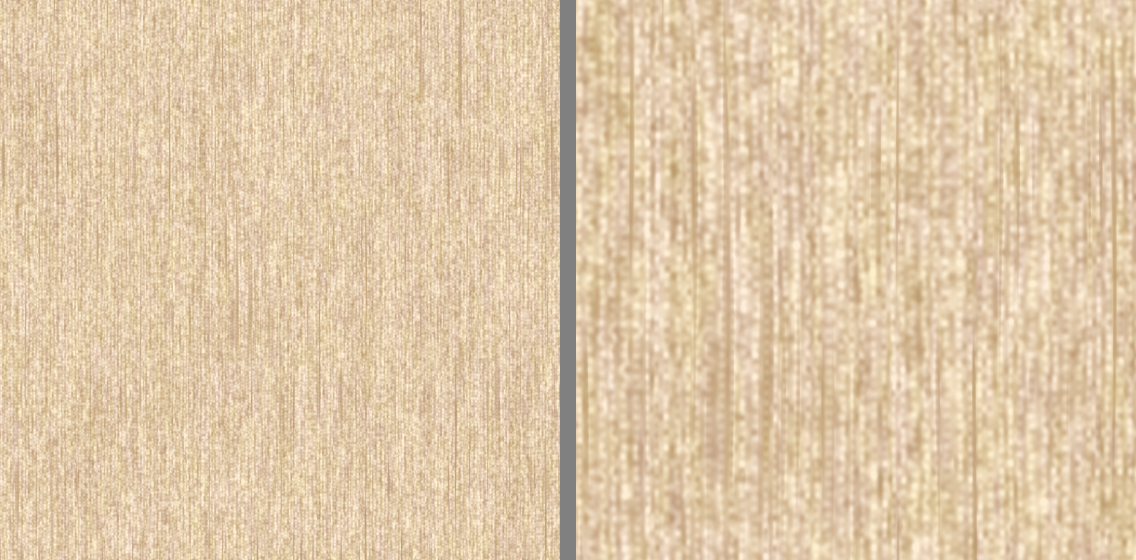
Left: the whole. Right: its middle third, enlarged.
This texture is drawn by a WebGL 2 fragment shader. Its source:

```glsl
#version 300 es
precision highp float;
// Woven cream fabric with fine vertical threads, small stitches and brown slubs.
uniform vec2 u_resolution;
out vec4 fragColor;

const float TAU = 6.2831853;

float hash(vec2 p) {
    vec3 q = fract(p.xyx * vec3(0.1031, 0.1030, 0.0973));
    q += dot(q, q.yzx + 33.33);
    return fract((q.x + q.y) * q.z);
}

// Smooth lattice grain, centred on zero.
float grain(vec2 p) {
    vec2 cell = floor(p);
    vec2 f = fract(p);
    f = f * f * (3.0 - 2.0 * f);
    float low = mix(hash(cell), hash(cell + vec2(1, 0)), f.x);
    float high = mix(hash(cell + vec2(0, 1)), hash(cell + vec2(1, 1)), f.x);
    return mix(low, high, f.y) - 0.5;
}

// Slender dark knots, one candidate in each stretched cell.
float slubs(vec2 uv) {
    vec2 p = uv * vec2(50.0, 22.0);
    vec2 cell = floor(p);
    float cover = 0.0;
    for (int y = -1; y <= 1; y++) {
        for (int x = -1; x <= 1; x++) {
            vec2 id = cell + vec2(x, y) + 7.0;
            vec2 centre = id - 7.0 + vec2(hash(id), hash(id + 91.0));
            float size = hash(id + 37.0);
            vec2 d = (p - centre) / vec2(0.13, mix(0.12, 0.55, size * size));
            float strength = smoothstep(0.55, 1.0, hash(id + 153.0));
            cover = max(cover, strength * smoothstep(1.0, 0.2, length(d)));
        }
    }
    return cover;
}

// Slow drift of tone across the cloth.
float drift(vec2 uv) {
    return sin(uv.x * 17.0 + 2.0 * sin(uv.y * 5.0 + 1.0))
         + sin(uv.y * 13.0 + 2.5 * sin(uv.x * 8.0))
         + sin(uv.x * 39.0 - uv.y * 7.0 + 2.0);
}

void main() {
    vec2 uv = gl_FragCoord.xy / u_resolution;

    // Slightly uneven threads, with grooves at whole numbers
    float thread = uv.x * 156.0 + 0.15 * sin(uv.x * 97.0) + 0.1 * sin(uv.x * 263.0 + 1.0)
                 + 0.08 * sin(uv.y * 21.0 + uv.x * 30.0);
    float ridge = 0.5 - 0.5 * cos(TAU * thread);
    float phase = hash(vec2(floor(thread), 11.0));
    float lane = thread + 0.5;

    // Crosswise stitches, coarse and fine
    float stitch = grain(vec2(thread * 1.9 + 70.0, uv.y * 215.0));
    float fleck = grain(vec2(thread * 2.3 + 900.0, uv.y * 120.0));

    // Streaks along the threads, from long to short
    float tone = 0.53 + 0.20 * (ridge - 0.5) + 0.011 * drift(uv);
    tone += 0.22 * grain(vec2(lane * 1.4, uv.y * 4.0 + 5.0));
    tone += 0.30 * grain(vec2(lane * 1.7 + 40.0, uv.y * 27.0));
    float line = smoothstep(0.26, 0.47, grain(vec2(lane * 1.6 + 300.0, uv.y * 7.0)));
    tone -= 0.42 * line * (0.8 + fleck + stitch);

    tone += 0.58 * stitch + 0.34 * fleck;
    tone += 0.10 * ridge * sin(TAU * (uv.y * 165.0 + phase));

    // Brown slubs, broken up by the stitches
    tone -= 0.36 * slubs(uv) * (0.8 + stitch + fleck);

    // Colour, leaning to pink or yellow by thread
    vec3 colour = mix(vec3(0.765, 0.64, 0.49), vec3(1.0, 0.94, 0.84), clamp(tone, -0.15, 0.98));
    float hue = grain(vec2(lane * 1.2 + 500.0, uv.y * 30.0)) + 0.2 * grain(uv * 14.0 + 60.0);
    colour += hue * vec3(0.0, -0.012, 0.06);
    fragColor = vec4(colour, 1.0);
}
```
